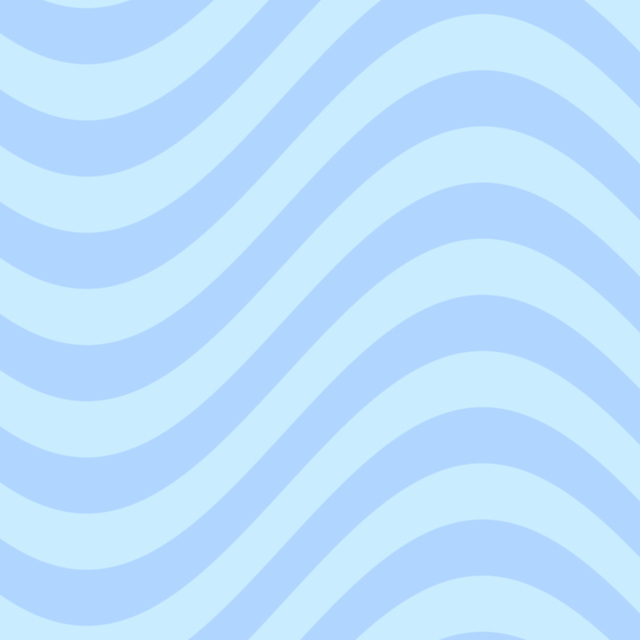
This pattern is drawn by a WebGL 2 fragment shader. Its source:

```glsl
#version 300 es
precision highp float;
// Flat pale-blue stripes that all follow one large sine wave.

uniform vec2 u_resolution;
out vec4 fragColor;

const float TAU = 6.2831853;

const vec3 STRIPE_BLUE = vec3(0.690, 0.839, 1.0);
const vec3 PALE_CYAN = vec3(0.788, 0.925, 1.0);

// All lengths are fractions of the canvas.
const float WAVELENGTH = 1.237;
const float AMPLITUDE = 0.2148;
const float TROUGH_X = 0.1354;
const float TROUGH_Y = 0.022;
const float STRIPE_PERIOD = 0.1755;
const float EDGE_SOFTNESS = 0.0016;

// Height of the wave above its trough.
float waveHeight(float x, float wavelength, float amplitude) {
    return amplitude * (1.0 - cos(TAU * x / wavelength));
}

// Slope of the same wave.
float waveSlope(float x, float wavelength, float amplitude) {
    return amplitude * TAU / wavelength * sin(TAU * x / wavelength);
}

// Signed distance to the nearest stripe edge, positive in the upper half-period.
float stripeDistance(float y, float period) {
    return period * (0.25 - abs(fract(y / period + 0.25) - 0.5));
}

void main() {
    vec2 uv = gl_FragCoord.xy / u_resolution;
    vec2 p = uv - vec2(TROUGH_X, TROUGH_Y);

    // Bend the stripes along the wave.
    float y = p.y - waveHeight(p.x, WAVELENGTH, AMPLITUDE);
    float slope = waveSlope(p.x, WAVELENGTH, AMPLITUDE);

    // Correct for slope so edges keep an even softness.
    float d = stripeDistance(y, STRIPE_PERIOD) / sqrt(1.0 + slope * slope);
    float pixel = 1.0 / min(u_resolution.x, u_resolution.y);
    float blur = max(EDGE_SOFTNESS, 0.75 * pixel);

    float stripe = smoothstep(-blur, blur, d);
    fragColor = vec4(mix(PALE_CYAN, STRIPE_BLUE, stripe), 1.0);
}
```
